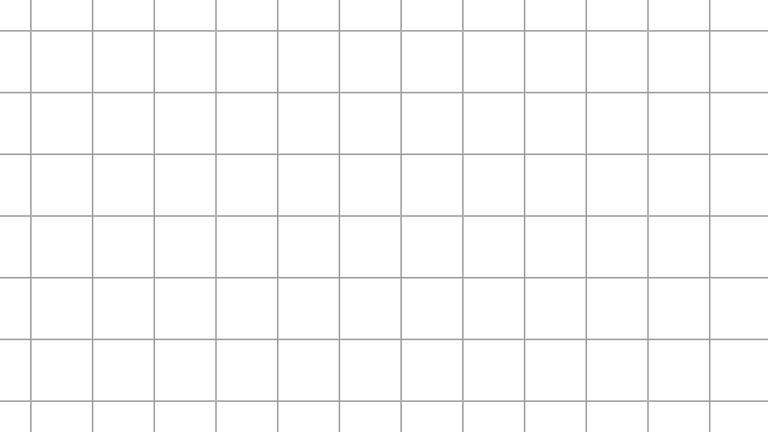
A Shadertoy shader for this pattern:

```glsl
// Thin grey square grid on white paper.

const float CELLS_DOWN = 7.0;        // repeats per canvas height
const vec2 LINE_OFFSET = vec2(0.5);  // line position inside a cell
const float LINE_WIDTH = 0.024;      // fraction of a cell
const vec3 PAPER_COLOR = vec3(1.0);
const vec3 LINE_COLOR = vec3(0.605, 0.598, 0.598);

// Distance to the nearest vertical (x) and horizontal (y) line, in cells.
vec2 gridDistance(vec2 cellPos) {
    return abs(fract(cellPos - LINE_OFFSET + 0.5) - 0.5);
}

// Share of a pixel covered by a line, per axis.
vec2 lineCoverage(vec2 dist, float pixelSize) {
    vec2 lower = max(dist - 0.5 * pixelSize, -0.5 * LINE_WIDTH);
    vec2 upper = min(dist + 0.5 * pixelSize, vec2(0.5 * LINE_WIDTH));
    return clamp((upper - lower) / pixelSize, 0.0, 1.0);
}

void mainImage(out vec4 fragColor, in vec2 fragCoord) {
    // Square cells, scaled by canvas height
    float pixelSize = CELLS_DOWN / iResolution.y;
    vec2 cellPos = fragCoord * pixelSize;

    // Both line directions merge without darkening the crossings
    vec2 coverage = lineCoverage(gridDistance(cellPos), pixelSize);
    float ink = max(coverage.x, coverage.y);

    fragColor = vec4(mix(PAPER_COLOR, LINE_COLOR, ink), 1.0);
}
```
